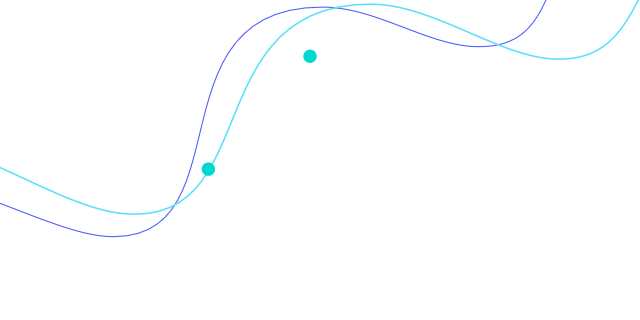
Give the GLSL for this background, as a Shadertoy shader.

```glsl
// Two thin flowing curves, blue and cyan, with two teal dots on white.

// Layout grid: the canvas is GRID_HEIGHT units tall, origin at the lower left.
const float GRID_HEIGHT = 384.0;
const int CURVE_STEPS = 28;

const vec3 WHITE = vec3(1.0);
const vec3 BLUE = vec3(0.32, 0.36, 0.98);
const vec3 CYAN = vec3(0.36, 0.88, 0.98);
const vec3 TEAL = vec3(0.0, 0.845, 0.81);

float segmentDistance(vec2 p, vec2 a, vec2 b) {
    vec2 ab = b - a;
    float along = clamp(dot(p - a, ab) / dot(ab, ab), 0.0, 1.0);
    return length(p - a - along * ab);
}

vec2 bezierPoint(vec2 a, vec2 b, vec2 c, vec2 d, float t) {
    float s = 1.0 - t;
    return s * s * s * a + 3.0 * s * t * (s * b + t * c) + t * t * t * d;
}

// Distance to a cubic curve, taken as a chain of short segments.
float bezierDistance(vec2 p, vec2 a, vec2 b, vec2 c, vec2 d) {
    float nearest = 1e5;
    vec2 previous = a;
    for (int i = 1; i <= CURVE_STEPS; i++) {
        vec2 next = bezierPoint(a, b, c, d, float(i) / float(CURVE_STEPS));
        nearest = min(nearest, segmentDistance(p, previous, next));
        previous = next;
    }
    return nearest;
}

// Cubic from one level extremum to the next; reach sets the two handle lengths.
float swellDistance(vec2 p, vec2 a, vec2 d, vec2 reach) {
    return bezierDistance(p, a, a + vec2(reach.x, 0.0), d - vec2(reach.y, 0.0), d);
}

float blueCurve(vec2 p) {
    vec2 valley = vec2(136.0, 100.0);
    vec2 crest = vec2(387.0, 375.5);
    vec2 dip = vec2(574.0, 328.0);
    float d = bezierDistance(p, vec2(0.0, 140.0), vec2(53.0, 120.0), vec2(99.0, 100.0), valley);
    d = min(d, swellDistance(p, valley, crest, vec2(158.0, 207.0)));
    d = min(d, swellDistance(p, crest, dip, vec2(65.0, 59.0)));
    return min(d, bezierDistance(p, dip, vec2(618.0, 328.0), vec2(639.0, 347.0), vec2(656.0, 386.0)));
}

float cyanCurve(vec2 p) {
    vec2 valley = vec2(162.0, 127.0);
    vec2 crest = vec2(445.0, 379.0);
    vec2 dip = vec2(670.0, 313.0);
    float d = bezierDistance(p, vec2(0.0, 183.0), vec2(66.0, 153.0), vec2(114.0, 127.0), valley);
    d = min(d, swellDistance(p, valley, crest, vec2(152.0, 204.0)));
    d = min(d, swellDistance(p, crest, dip, vec2(76.0, 68.0)));
    return min(d, bezierDistance(p, dip, vec2(723.0, 313.0), vec2(745.0, 342.0), vec2(768.0, 388.0)));
}

// Coverage of a disc or a stroke of the given radius, softened over one pixel.
float coverage(float dist, float radius, float pixel) {
    float inner = max(dist - 0.5 * pixel, -radius);
    float outer = min(dist + 0.5 * pixel, radius);
    return clamp((outer - inner) / pixel, 0.0, 1.0);
}

void mainImage(out vec4 fragColor, in vec2 fragCoord) {
    float pixel = GRID_HEIGHT / iResolution.y;
    vec2 p = fragCoord * pixel;

    // Strokes
    vec3 color = mix(WHITE, BLUE, coverage(blueCurve(p), 0.65, pixel));
    color = mix(color, CYAN, coverage(cyanCurve(p), 0.95, pixel));

    // Dots: one on the cyan curve, one floating beside it
    float dots = min(distance(p, vec2(250.0, 181.0)), distance(p, vec2(372.0, 316.5)));
    color = mix(color, TEAL, coverage(dots, 8.0, pixel));

    fragColor = vec4(color, 1.0);
}
```
